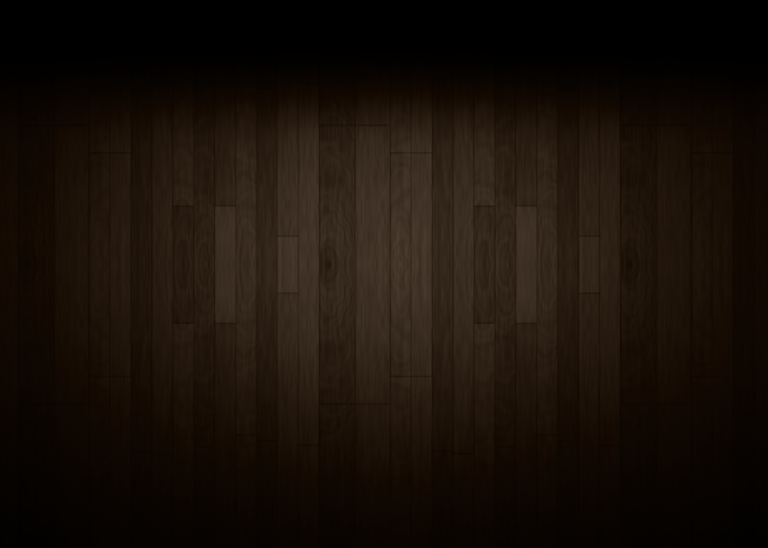
Reproduce this texture procedurally as a WebGL 1 fragment shader.

```glsl
precision highp float;
// Dark vertical wood planks, mirrored top to bottom, under a wide warm glow.

uniform vec2 u_resolution;

const float ASPECT = 1.4;         // canvas width when its height is 1
const float TILE_WIDTH = 0.549;   // the plank layout repeats sideways
const float TILE_START = 0.1624;
const float MIRROR_Y = 0.517;
const float NARROW = 0.0695;      // narrow plank, as a share of the tile

float hash(vec2 p) {
  p = fract(p * vec2(0.1031, 0.1137));
  p += dot(p, p.yx + 33.33);
  return fract((p.x + p.y) * p.x * 43.7);
}

float valueNoise(vec2 p) {
  vec2 cell = floor(p);
  vec2 f = fract(p);
  f = f * f * (3.0 - 2.0 * f);
  float low = mix(hash(cell), hash(cell + vec2(1.0, 0.0)), f.x);
  float high = mix(hash(cell + vec2(0.0, 1.0)), hash(cell + 1.0), f.x);
  return mix(low, high, f.y);
}

float isPlank(float id, float wanted) {
  return 1.0 - step(0.5, abs(id - wanted));
}

// Left edge, right edge and index: eleven narrow planks, then two wide ones.
vec3 findPlank(float t) {
  if (t > 0.884) return vec3(0.884, 1.0, 12.0);
  if (t > 11.0 * NARROW) return vec3(11.0 * NARROW, 0.884, 11.0);
  float id = floor(t / NARROW);
  return vec3(id * NARROW, (id + 1.0) * NARROW, id);
}

// Height of the butt joint above the mirror line.
float jointHeight(float id) {
  if (id == 4.0 || id == 6.0) return 0.107;
  if (id == 9.0) return 0.052;
  if (id == 11.0 || id == 12.0) return 0.2545;
  if (id < 2.0) return 0.204;
  return 0.31 + 0.06 * hash(vec2(id, 7.0));
}

float plankTone(float id, float inner) {
  float tone = 0.98 + 0.05 * (hash(vec2(id, 3.0)) - 0.5);
  tone += 0.10 * (isPlank(id, 0.0) + isPlank(id, 1.0) + isPlank(id, 10.0));
  tone += 0.07 * (isPlank(id, 7.0) + isPlank(id, 12.0));
  tone -= 0.10 * (isPlank(id, 2.0) + isPlank(id, 5.0) + isPlank(id, 8.0));
  tone -= 0.08 * isPlank(id, 11.0);
  tone += isPlank(id, 4.0) * mix(0.08, -0.08, inner);
  tone += isPlank(id, 6.0) * mix(0.0, 0.20, inner);
  tone += isPlank(id, 9.0) * mix(0.05, 0.17, inner);
  return tone;
}

// Growth rings: nested ovals on figured planks, long stripes on the rest.
float growthRings(vec2 q, float id, float figured) {
  float bend = 0.0035 * sin(q.y * 31.0 + id * 2.1)
             + 0.0020 * sin(q.y * 67.0 + q.x * 90.0 + id)
             + 0.0012 * sin(q.y * 143.0 - q.x * 160.0);
  float stretch = mix(0.035, 0.27, figured);
  float radius = length(vec2(q.x + bend * 0.6, q.y * stretch)) + bend;
  float phase = radius * mix(620.0, 760.0, figured) + 5.0 * hash(vec2(id, 1.0));
  return 0.6 * sin(phase) + 0.4 * sin(phase * 0.43 + 1.3);
}

float woodShade(vec2 p) {
  float t = fract((p.x - TILE_START) / TILE_WIDTH);
  float m = abs(p.y - MIRROR_Y);
  vec3 plank = findPlank(t);
  float id = plank.z;
  float joint = m - jointHeight(id);
  float inner = 1.0 - smoothstep(-0.001, 0.001, joint);

  float knot = isPlank(id, 11.0);
  float figured = min(1.0, knot + isPlank(id, 5.0) + isPlank(id, 7.0)
                + isPlank(id, 0.0) + isPlank(id, 4.0));
  vec2 q = vec2((t - 0.5 * (plank.x + plank.y)) * TILE_WIDTH + 0.016 * knot, m);

  float shade = plankTone(id, inner);
  shade += mix(0.035, 0.065, figured) * growthRings(q, id, figured);

  // Fine pores and softer streaks along the grain
  vec2 grain = vec2(t * TILE_WIDTH, m);
  shade += 0.17 * (valueNoise(grain * vec2(330.0, 38.0) + id * 5.0) - 0.5);
  shade += 0.10 * (valueNoise(grain * vec2(110.0, 6.0) + id * 9.0) - 0.5);

  // Dark eye of the knot
  float eye = length(q * vec2(1.0, 0.45));
  shade -= knot * (0.30 * exp(-pow(eye / 0.007, 2.0))
                 + 0.10 * exp(-pow((eye - 0.014) / 0.003, 2.0)));

  // Seams between boards
  float side = min(t - plank.x, plank.y - t) * TILE_WIDTH;
  shade *= mix(0.82, 1.0, smoothstep(0.0, 0.003, side));
  shade *= mix(0.80, 1.0, smoothstep(0.0, 0.003, abs(joint)));
  return shade;
}

float glow(vec2 p) {
  vec2 d = (p - vec2(0.5 * ASPECT, 0.555)) / vec2(0.635, 0.40);
  float topFade = 1.0 - smoothstep(0.73, 0.925, p.y);
  return 0.245 * exp(-dot(d, d)) * topFade;
}

// Dim light is deep amber, bright light is a greyer brown.
vec3 woodColor(float light) {
  return vec3(light,
              max(light * 0.92 - 0.035, light * 0.45),
              max(light * 0.85 - 0.065, light * 0.10));
}

void main() {
  vec2 p = gl_FragCoord.xy / u_resolution * vec2(ASPECT, 1.0);
  gl_FragColor = vec4(woodColor(glow(p) * woodShade(p)), 1.0);
}
```
